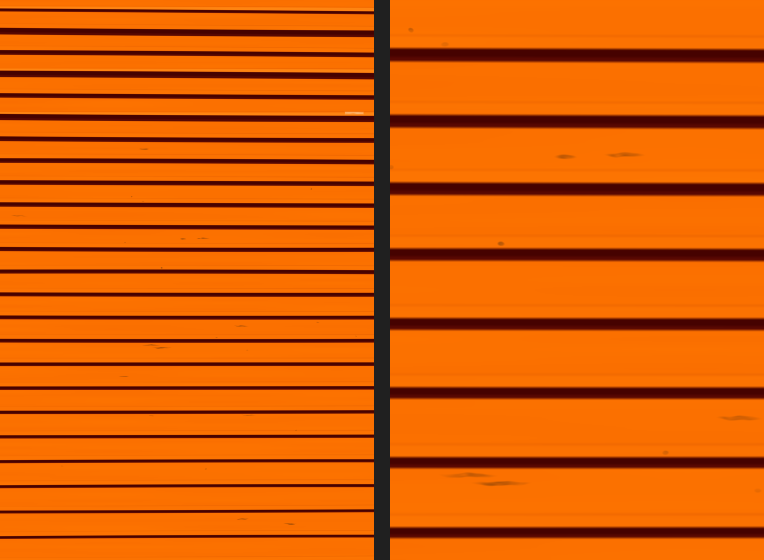
Left: the whole. Right: its middle third, enlarged.
This texture is drawn by a WebGL 1 fragment shader. Its source:

```glsl
precision highp float;
// Orange slatted shutter: 24 dark, nearly level gaps between glossy slats.
// Each gap follows a smooth spacing law, with its own tilt, thickness and lit lip;
// faint streaks, hashed scuffs and one pale chip wear the paint.

#define GAP_COUNT 25          // the last one only grazes the bottom edge
#define FIRST_GAP 0.0169      // lengths are fractions of canvas height
#define PITCH 0.03697
#define PITCH_GROWTH 0.000175
#define GAP_TOP 0.0097
#define GAP_BOTTOM 0.0049
#define EDGE_SOFTNESS 0.0012
#define LIP_HEIGHT 0.0065
#define SCUFF_COUNT 24
#define STREAK_AMOUNT 0.016

uniform vec2 u_resolution;

const vec3 PAINT = vec3(0.984, 0.440, 0.0);
const vec3 LIP = vec3(1.0, 0.53, 0.08);
const vec3 CREASE = vec3(0.87, 0.36, 0.01);
const vec3 GAP_DEEP = vec3(0.275, 0.008, 0.0);
const vec3 GAP_RUST = vec3(0.345, 0.03, 0.008);
const vec3 SCUFF = vec3(0.52, 0.25, 0.03);
const vec3 CHIP = vec3(1.0, 0.74, 0.48);

float hash(vec2 p) {
  vec3 q = fract(p.xyx * vec3(0.1031, 0.1030, 0.0973));
  q += dot(q, q.yzx + 33.33);
  return fract((q.x + q.y) * q.z);
}

float noise(vec2 p) {
  vec2 cell = floor(p), f = fract(p);
  f = f * f * (3.0 - 2.0 * f);
  float low = mix(hash(cell), hash(cell + vec2(1.0, 0.0)), f.x);
  float high = mix(hash(cell + vec2(0.0, 1.0)), hash(cell + 1.0), f.x);
  return mix(low, high, f.y);
}

// Depth of a gap's centre below the top; x runs 0..1 across the canvas.
float gapCentre(float i, float x) {
  float spacing = FIRST_GAP + PITCH * i + PITCH_GROWTH * i * i;
  float drift = 0.0028 * sin(0.262 * i + 0.3);
  float tilt = (0.0052 - 0.00034 * i) * x;
  float bow = 0.0012 * (hash(vec2(i, 7.0)) - 0.5) * 4.0 * x * (1.0 - x);
  return spacing + drift + tilt + bow;
}

// The loose upper slats alternate between wide and narrow gaps.
float gapHalfWidth(float i, float loose, float odd) {
  float width = mix(GAP_TOP, GAP_BOTTOM, i / 23.0);
  width += loose * mix(-0.0009, 0.0024, odd);
  return 0.5 * width * (i < 0.5 ? 0.6 : 1.0);
}

// Short, ragged horizontal scratches and small specks.
float scuffs(vec2 p, float aspect, float soft) {
  float cover = 0.0;
  for (int k = 0; k < SCUFF_COUNT; k++) {
    float id = float(k);
    vec2 centre = vec2(hash(vec2(id, 1.3)) * aspect, mix(0.25, 1.0, hash(vec2(id, 5.7))));
    float lengthPick = hash(vec2(id, 9.1));
    vec2 radius = vec2(mix(0.0015, 0.016, lengthPick * lengthPick), 0.0013);
    vec2 d = p - centre;
    d.y += 0.0015 * (noise(p * vec2(160.0, 20.0)) - 0.5);
    float shape = 1.0 - smoothstep(0.5, 1.0 + soft / radius.y * 0.4, length(d / radius));
    float ragged = 0.35 + 0.65 * noise(p * vec2(240.0, 500.0));
    cover = max(cover, shape * ragged * mix(0.2, 0.75, hash(vec2(id, 3.9))));
  }
  return cover;
}

void main() {
  float aspect = u_resolution.x / u_resolution.y;
  float x = gl_FragCoord.x / u_resolution.x;
  float depth = 1.0 - gl_FragCoord.y / u_resolution.y;
  vec2 p = vec2(x * aspect, depth);
  float soft = max(EDGE_SOFTNESS, 0.7 / u_resolution.y);

  // Paint with faint horizontal streaks and wear
  float streak = noise(p * vec2(5.0, 170.0)) - 0.5;
  vec3 color = PAINT + STREAK_AMOUNT * streak * vec3(0.6, 1.0, 0.0);
  color = mix(color, SCUFF, scuffs(p, aspect, soft));

  // Lips, creases and gaps
  for (int k = 0; k < GAP_COUNT; k++) {
    float i = float(k);
    float loose = 1.0 - step(5.5, i);
    float odd = mod(i, 2.0);
    float halfWidth = gapHalfWidth(i, loose, odd);
    float d = depth - gapCentre(i, x);
    float above = -d - halfWidth;

    float raised = loose * max(odd * step(2.0, i), 1.0 - step(0.5, i));
    float lipTop = LIP_HEIGHT * mix(1.0, mix(0.55, 0.95, x), raised);
    float lip = smoothstep(-soft, soft, above) * (1.0 - smoothstep(-soft, soft, above - lipTop));
    color = mix(color, LIP, lip * mix(0.12, 0.85, raised));
    float crease = 1.0 - smoothstep(0.0, 1.3 * soft, abs(above - lipTop - soft));
    color = mix(color, CREASE, crease * mix(0.12, 0.38, x));

    vec3 gapColor = mix(GAP_DEEP, GAP_RUST, smoothstep(0.0, 0.6, d / halfWidth));
    color = mix(color, gapColor, smoothstep(-soft, soft, halfWidth - abs(d)));
  }

  // Pale chip on a raised lip near the right edge
  vec2 chip = abs(vec2(x - 0.947, depth - gapCentre(5.0, x) + 0.0105)) - vec2(0.025, 0.0022);
  float chipCover = 1.0 - smoothstep(-soft, soft, max(chip.x, chip.y));
  color = mix(color, CHIP, chipCover * (0.4 + 0.6 * noise(p * vec2(130.0, 400.0))));

  gl_FragColor = vec4(color, 1.0);
}
```
